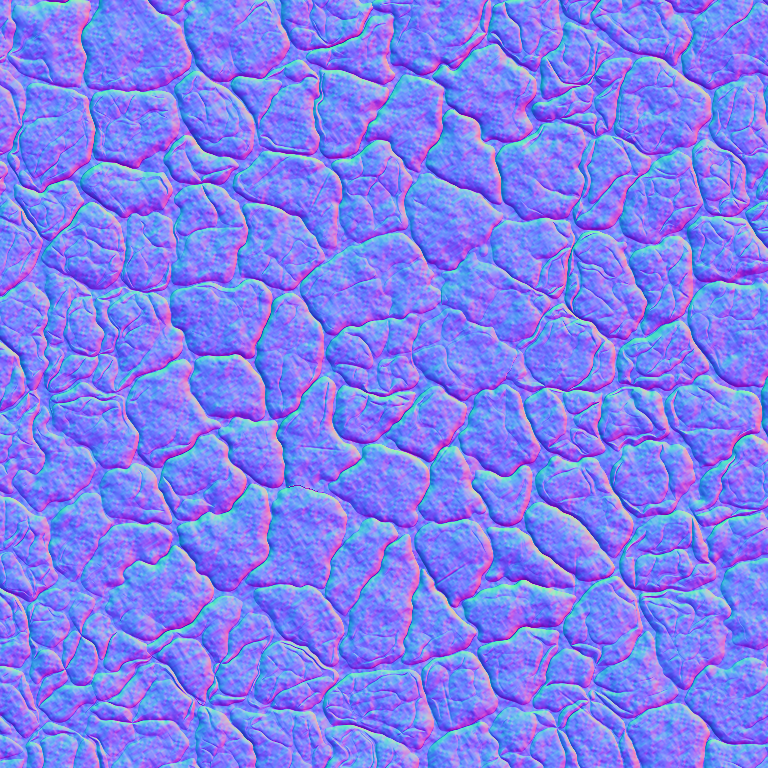
Reproduce this texture map procedurally as a WebGL 1 fragment shader.

```glsl
precision highp float;

uniform vec2 u_resolution;

// Crack layers: cells per canvas, groove depth and shoulder width
const float PLATE_FREQ = 10.5;
const float PLATE_DEPTH = 0.0080;
const float PLATE_WIDTH = 0.0043;
const float SPLIT_FREQ = 15.0;
const float SPLIT_DEPTH = 0.0050;
const float SPLIT_WIDTH = 0.0034;
const float CHIP_FREQ = 27.0;
const float CHIP_DEPTH = 0.0021;
const float CHIP_WIDTH = 0.0025;
const float JITTER = 0.95;
const float CORNER_SHARPNESS = 13.0;

// Wide doming of the plates
const float DOME_HEIGHT = 0.0016;
const float DOME_WIDTH = 0.02;

// Edge wobble and surface grain
const float WOBBLE = 0.5;
const float WOBBLE_FREQ = 13.0;
const float GRAIN_SLOPE = 0.17;
const float GRAIN_GAIN = 1.2;
const float GRAIN_FREQ = 25.0;
const mat2 GRAIN_TURN = mat2(0.8, 0.6, -0.6, 0.8);

// Short scratches
const float SCRATCH_FREQ = 6.0;
const float SCRATCH_DEPTH = 0.0012;
const float SCRATCH_WIDTH = 0.0015;

// Slope sampling and its bias
const float SAMPLE_STEP = 0.0014;
const float RIGHT_GAIN = 1.2;
const float LEFT_GAIN = 0.9;
const vec2 TILT = vec2(-0.035, 0.01);

float hash(vec2 p) {
    return fract(sin(dot(p, vec2(127.1, 311.7))) * 43758.55);
}

vec2 hash2(vec2 p) {
    return vec2(hash(p), hash(p + vec2(37.3, 17.9)));
}

float noise(vec2 p) {
    vec2 i = floor(p);
    vec2 f = fract(p);
    vec2 u = f * f * f * (f * (f * 6.0 - 15.0) + 10.0);
    float low = mix(hash(i), hash(i + vec2(1.0, 0.0)), u.x);
    float high = mix(hash(i + vec2(0.0, 1.0)), hash(i + vec2(1.0, 1.0)), u.x);
    return mix(low, high, u.y);
}

// Rotated octaves whose slope grows towards the fine end
float grain(vec2 p) {
    float sum = 0.0;
    float freq = GRAIN_FREQ;
    float slope = GRAIN_SLOPE;
    for (int i = 0; i < 4; i++) {
        p = GRAIN_TURN * p;
        sum += slope * noise(p * freq + float(i) * 13.7) / freq;
        freq *= 2.15;
        slope *= GRAIN_GAIN;
    }
    return sum;
}

vec2 wobble(vec2 p) {
    vec2 sum = vec2(0.0);
    float freq = WOBBLE_FREQ;
    for (int i = 0; i < 3; i++) {
        vec2 q = p * freq + float(i) * 7.3;
        sum += (vec2(noise(q), noise(q + 51.3)) - 0.5) / freq;
        freq *= 2.4;
    }
    return sum * WOBBLE;
}

// Distance to the nearest Voronoi border with rounded corners, in canvas units
float borderDistance(vec2 p, float freq) {
    vec2 q = p * freq + freq;
    vec2 base = floor(q);
    vec2 home = base;
    vec2 toHome = vec2(8.0);
    for (int y = -1; y <= 1; y++) {
        for (int x = -1; x <= 1; x++) {
            vec2 cell = base + vec2(float(x), float(y));
            vec2 r = cell + 0.5 + JITTER * (hash2(cell) - 0.5) - q;
            if (dot(r, r) < dot(toHome, toHome)) {
                toHome = r;
                home = cell;
            }
        }
    }
    float sum = 0.0;
    for (int y = -1; y <= 1; y++) {
        for (int x = -1; x <= 1; x++) {
            if (x == 0 && y == 0) continue;
            vec2 cell = home + vec2(float(x), float(y));
            vec2 r = cell + 0.5 + JITTER * (hash2(cell) - 0.5) - q;
            float border = dot(0.5 * (r + toHome), normalize(r - toHome));
            sum += exp(-CORNER_SHARPNESS * border);
        }
    }
    return max(-log(sum) / CORNER_SHARPNESS, 0.0) / freq;
}

// One faint straight mark in some of the grid cells
float scratch(vec2 p) {
    vec2 q = p * SCRATCH_FREQ;
    vec2 cell = floor(q);
    float angle = 6.2832 * hash(cell + 5.1);
    vec2 axis = vec2(cos(angle), sin(angle));
    vec2 r = (fract(q) - 0.5) / SCRATCH_FREQ;
    float across = dot(r, vec2(-axis.y, axis.x)) / SCRATCH_WIDTH;
    float ends = 1.0 - smoothstep(0.01, 0.04, abs(dot(r, axis)));
    return exp(-across * across) * ends * step(0.6, hash(cell + 9.4));
}

float surfaceHeight(vec2 p) {
    vec2 q = p + wobble(p);
    float plate = borderDistance(q, PLATE_FREQ);
    float split = borderDistance(q + 0.37, SPLIT_FREQ);
    float chip = borderDistance(q + 0.71, CHIP_FREQ);
    float plateMask = mix(0.5, 1.25, noise(p * 9.0 + 3.0));
    float splitMask = smoothstep(0.2, 0.85, noise(p * 8.0 + 20.0));
    float chipMask = smoothstep(0.45, 0.85, noise(p * 8.0 + 40.0));
    float groove = PLATE_DEPTH * plateMask * exp(-plate / PLATE_WIDTH);
    groove = max(groove, SPLIT_DEPTH * splitMask * exp(-split / SPLIT_WIDTH));
    groove = max(groove, CHIP_DEPTH * chipMask * exp(-chip / CHIP_WIDTH));
    float dome = DOME_HEIGHT * (1.0 - exp(-plate / DOME_WIDTH));
    return dome - groove - SCRATCH_DEPTH * scratch(p) + grain(p);
}

void main() {
    vec2 p = gl_FragCoord.xy / u_resolution.y;
    float here = surfaceHeight(p);
    vec2 ahead = vec2(surfaceHeight(p + vec2(SAMPLE_STEP, 0.0)), surfaceHeight(p + vec2(0.0, SAMPLE_STEP)));
    // Slope to tangent-space normal colour
    vec2 slope = (here - ahead) / SAMPLE_STEP;
    slope.x *= slope.x > 0.0 ? RIGHT_GAIN : LEFT_GAIN;
    vec3 normal = normalize(vec3(slope + TILT, 1.0));
    gl_FragColor = vec4(normal * 0.5 + 0.5, 1.0);
}
```
